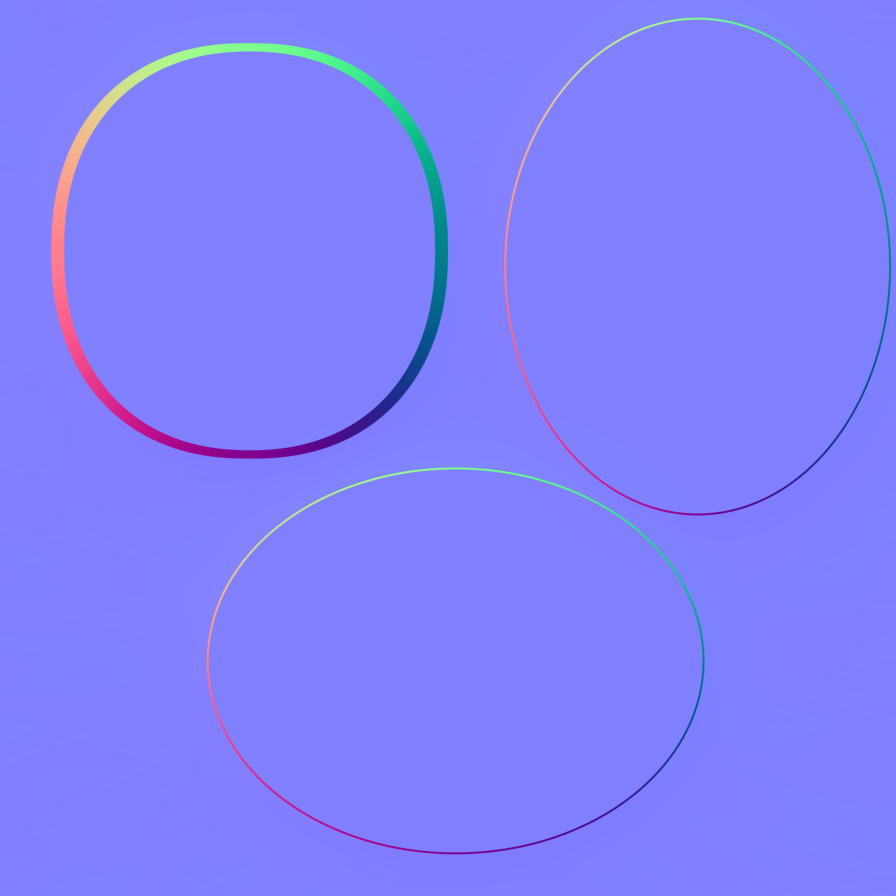
This texture map is drawn by a three.js fragment shader. Its source:

```glsl
#define FLAT_NORMAL vec3(0.502, 0.502, 1.0)
#define RIM_BLUE 0.55
#define ROUNDNESS 2.25
#define BAND_WIDTH vec2(0.0072, 0.0046)
#define LINE_WIDTH vec2(0.0011)
#define EDGE_SOFTNESS 0.0009
#define GLOW_REACH 0.03
#define GLOW_STRENGTH 0.022
#define STREAK_STRENGTH 0.007

varying vec2 vUv;

// Outward normal in xy, approximate signed distance in z
vec3 superellipse(vec2 p, vec2 radii, float power) {
  vec2 q = max(abs(p / radii), vec2(0.00001));
  float size = pow(pow(q.x, power) + pow(q.y, power), 1.0 / power);
  vec2 slope = sign(p) * pow(q / size, vec2(power - 1.0)) / radii;
  float steepness = max(length(slope), 0.0001);
  return vec3(slope / steepness, (size - 1.0) / steepness);
}

// Layered sines fanning out around a centre
float radialStreaks(vec2 p) {
  float angle = atan(p.y, p.x);
  float radius = length(p);
  float sum = 0.0;
  float weight = 0.5;
  float frequency = 9.0;
  for (int i = 0; i < 4; i++) {
    sum += weight * sin(angle * frequency + 2.0 * sin(radius * 11.0 + frequency));
    weight *= 0.65;
    frequency = floor(frequency * 1.9);
  }
  return sum;
}

// Bevelled rim with a faint halo outside it
vec3 addRim(vec3 color, vec2 p, vec2 radii, float power, vec2 halfWidths) {
  vec3 shape = superellipse(p, radii, power);
  vec2 normal = shape.xy;
  float halfWidth = mix(halfWidths.y, halfWidths.x, abs(normal.x));
  vec2 tilt = vec2(-normal.x, normal.y);
  vec3 rim = vec3(0.5 + 0.5 * tilt, RIM_BLUE);

  float outside = smoothstep(0.0, 0.004, shape.z);
  float halo = outside * exp(-max(shape.z, 0.0) / GLOW_REACH);
  color.rg += tilt * halo * GLOW_STRENGTH;

  float coverage = 1.0 - smoothstep(halfWidth - EDGE_SOFTNESS,
                                    halfWidth + EDGE_SOFTNESS, abs(shape.z));
  return mix(color, rim, coverage);
}

float outsideMask(vec2 p, vec2 radii, float power) {
  return smoothstep(0.0, 0.12, superellipse(p, radii, power).z);
}

void main() {
  // Layout of the three outlines
  vec2 roundedPoint = vUv - vec2(0.2786, 0.7200);
  vec2 tallPoint = vUv - vec2(0.7786, 0.7025);
  vec2 widePoint = vUv - vec2(0.5085, 0.2624);
  vec2 roundedRadii = vec2(0.2142, 0.2272);
  vec2 tallRadii = vec2(0.2148, 0.2767);
  vec2 wideRadii = tallRadii.yx;

  // Faint unevenness in the open surface
  float openArea = outsideMask(roundedPoint, roundedRadii, ROUNDNESS)
                 * outsideMask(tallPoint, tallRadii, 2.0)
                 * outsideMask(widePoint, wideRadii, 2.0);
  float streaks = mix(radialStreaks(widePoint), radialStreaks(roundedPoint),
                      smoothstep(0.4, 0.65, vUv.y));
  vec3 color = FLAT_NORMAL;
  color.rg += vec2(1.0, -0.6) * streaks * openArea * STREAK_STRENGTH;

  // Rims
  color = addRim(color, roundedPoint, roundedRadii, ROUNDNESS, BAND_WIDTH);
  color = addRim(color, tallPoint, tallRadii, 2.0, LINE_WIDTH);
  color = addRim(color, widePoint, wideRadii, 2.0, LINE_WIDTH);

  gl_FragColor = vec4(clamp(color, 0.0, 1.0), 1.0);
}
```
